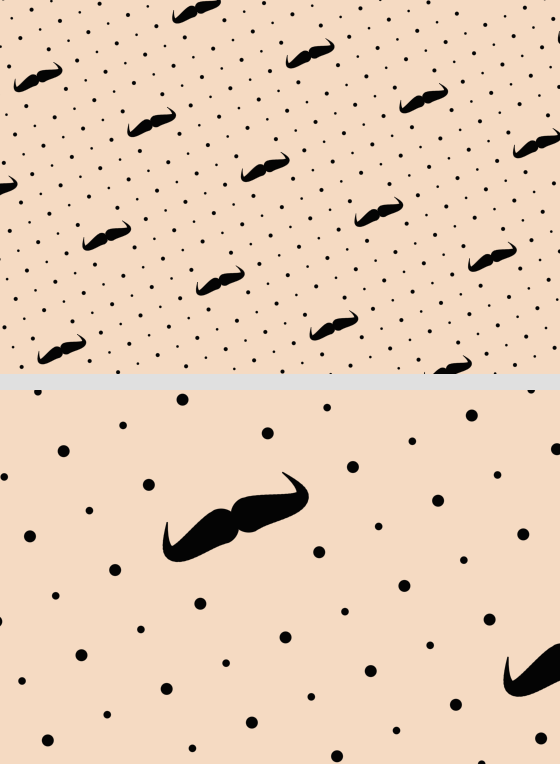
Top, the full canvas; bottom, a detail of the centre.
A Shadertoy shader for this pattern:

```glsl
// Distance to a stroke whose radius shrinks from ra to rb
float taperedSegment(vec2 p, vec2 a, vec2 b, float ra, float rb) {
    vec2 ab = b - a;
    float h = clamp(dot(p - a, ab) / dot(ab, ab), 0.0, 1.0);
    return length(p - a - ab * h) - mix(ra, rb, h);
}

// Spine of one half: from the round lobe out to the curled tip
vec2 spine(float t) {
    float s = 1.0 - t;
    return s * s * s * vec2(0.205, -0.03)
         + 3.0 * s * s * t * vec2(0.54, -0.02)
         + 3.0 * s * t * t * vec2(1.30, -0.42)
         + t * t * t * vec2(0.86, 0.31);
}

float spineRadius(float t) {
    return 0.01 + 0.235 * (1.0 - t) * (1.0 + 0.2 * t);
}

// Mirrored moustache, about two units wide
float moustache(vec2 p) {
    p.x = abs(p.x);
    const int STEPS = 24;
    float d = 1e3;
    for (int i = 0; i < STEPS; i++) {
        float t0 = float(i) / float(STEPS);
        float t1 = float(i + 1) / float(STEPS);
        d = min(d, taperedSegment(p, spine(t0), spine(t1), spineRadius(t0), spineRadius(t1)));
    }
    return d;
}

// Dot at a grid node, left out when the node lies within the clear zone
float dot2D(vec2 p, vec2 node, float radius) {
    float reach = max(abs(node.x), abs(node.y));
    return reach < 0.75 ? 1e3 : length(p - node) - radius;
}

void mainImage(out vec4 fragColor, in vec2 fragCoord) {
    const float CELL = 0.3266;
    vec2 p = fragCoord / iResolution.y - vec2(0.7077, 0.5521);

    // Tilted square lattice, one moustache per cell
    vec2 q = mat2(0.93, 0.3677, -0.3677, 0.93) * p / CELL;
    vec2 cell = q - floor(q + 0.5);

    // Four by four large dots per cell, small ones between them
    vec2 grid = cell * 4.0;
    float dots = min(dot2D(grid, floor(grid + 0.5), 0.065),
                     dot2D(grid, floor(grid) + 0.5, 0.041)) / 4.0;

    // Moustache lies along the cell diagonal
    vec2 diagonal = vec2(cell.x + cell.y, cell.y - cell.x) * sqrt(0.5);
    float d = min(dots, moustache(diagonal * 5.0) / 5.0);

    float pixel = 1.0 / (iResolution.y * CELL);
    float ink = smoothstep(-0.75, 0.75, -d / pixel);
    fragColor = vec4(mix(vec3(0.96, 0.855, 0.76), vec3(0.015), ink), 1.0);
}
```
